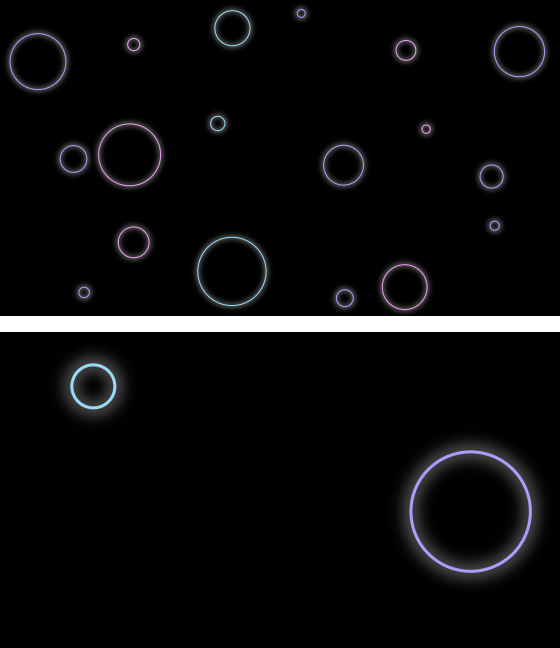
Top: the whole. Bottom: its middle third, enlarged.
Write a Shadertoy shader that draws this background.

```glsl
// Thin neon rings with a soft grey halo, scattered on black.
// Each cell of a 6 x 3 grid holds one jittered ring; a shuffled
// rank sets its radius and tint. Lengths are in canvas heights.

const vec2 GRID = vec2(6.0, 3.0);
const float RING_COUNT = 18.0;
const float MIN_RADIUS = 0.0125;
const float MAX_RADIUS = 0.108;
const float HALF_STROKE = 0.0016;
const float HALO_WIDTH = 0.0125;
const float HALO_LEVEL = 0.235;

const vec3 VIOLET = vec3(0.68, 0.61, 0.98);
const vec3 PINK = vec3(0.93, 0.62, 0.95);
const vec3 CYAN = vec3(0.60, 0.86, 0.97);

vec2 hash21(float n) {
    vec3 p = fract(vec3(n + 1.7) * vec3(0.1031, 0.1030, 0.0973));
    p += dot(p, p.yzx + 33.33);
    return fract((p.xx + p.yz) * p.zy);
}

// Many small rings, few large ones
float ringRadius(float rank) {
    return mix(MIN_RADIUS, MAX_RADIUS, pow(rank / (RING_COUNT - 1.0), 1.83));
}

// Half violet, a third pink, the rest cyan
vec3 ringTint(float rank) {
    float kind = mod(rank, 6.0);
    if (kind > 4.5) return CYAN;
    return mod(kind, 3.0) == 1.0 ? PINK : VIOLET;
}

// Jitter inside the cell as far as the radius allows
vec2 ringCenter(float index, float radius, vec2 cellSize) {
    vec2 cell = vec2(mod(index, GRID.x), floor(index / GRID.x));
    vec2 room = max(0.5 * cellSize - radius - 0.012, 0.0);
    return (cell + 0.5) * cellSize + room * (2.0 * hash21(index) - 1.0);
}

float strokeCoverage(float dist, float pixel) {
    return clamp(0.5 + (HALF_STROKE - dist) / pixel, 0.0, 1.0);
}

float halo(float dist) {
    float falloff = dist / HALO_WIDTH;
    return HALO_LEVEL * exp(-falloff * falloff);
}

void mainImage(out vec4 fragColor, in vec2 fragCoord) {
    float pixel = 1.0 / iResolution.y;
    vec2 uv = fragCoord * pixel;
    vec2 cellSize = vec2(iResolution.x * pixel, 1.0) / GRID;

    vec3 color = vec3(0.0);
    for (float i = 0.0; i < RING_COUNT; i++) {
        float rank = mod(i * 7.0 + 3.0, RING_COUNT);
        float radius = ringRadius(rank);
        float dist = abs(length(uv - ringCenter(i, radius, cellSize)) - radius);
        color = max(color, vec3(halo(dist)));
        color = mix(color, ringTint(rank), strokeCoverage(dist, pixel));
    }
    fragColor = vec4(color, 1.0);
}
```
